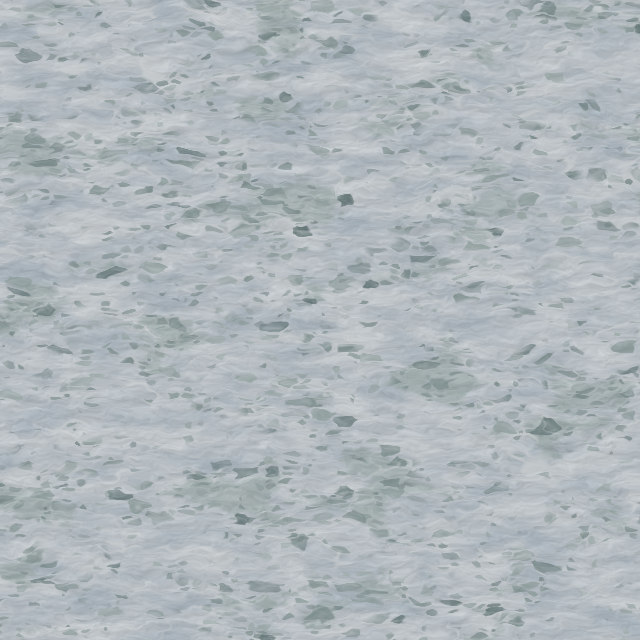
Reproduce this texture procedurally as a three.js fragment shader.

```glsl
varying vec2 vUv;

vec2 hash2(vec2 p) {
  vec3 q = fract(p.xyx * vec3(0.1031, 0.1030, 0.0973));
  q += dot(q, q.yzx + 33.33);
  return fract((q.xx + q.yz) * q.zy);
}

float cornerSlope(vec2 cell, vec2 offset) {
  return dot(hash2(cell) * 2.0 - 1.0, offset);
}

float gradientNoise(vec2 p) {
  vec2 i = floor(p);
  vec2 f = p - i;
  vec2 u = f * f * f * (f * (f * 6.0 - 15.0) + 10.0);
  vec2 e = vec2(1.0, 0.0);
  float low = mix(cornerSlope(i, f), cornerSlope(i + e, f - e), u.x);
  float high = mix(cornerSlope(i + e.yx, f - e.yx), cornerSlope(i + 1.0, f - 1.0), u.x);
  return 1.25 * mix(low, high, u.y);
}

float fbm(vec2 p) {
  float sum = 0.0;
  float amplitude = 0.5;
  for (int i = 0; i < 4; i++) {
    sum += amplitude * gradientNoise(p);
    p = p * 2.03 + vec2(17.3, 9.1);
    amplitude *= 0.5;
  }
  return sum;
}

// Bends coordinates so that straight features become torn and wavy
vec2 warp(vec2 p, vec2 frequency, vec2 amount) {
  vec2 q = p * frequency;
  return p + amount * vec2(gradientNoise(q + 31.7), gradientNoise(q + 78.2));
}

// Openings in the foam: x is the opacity, y the depth of the water
vec2 foamHoles(vec2 p, float cover, float softness) {
  vec2 cell = floor(p);
  vec2 nearestId = cell;
  float nearest = 9.0;
  float second = 9.0;
  for (int y = -1; y <= 1; y++) {
    for (int x = -1; x <= 1; x++) {
      vec2 id = cell + vec2(float(x), float(y));
      float d = length(id + 0.1 + 0.8 * hash2(id) - p);
      if (d < nearest) {
        second = nearest;
        nearest = d;
        nearestId = id;
      } else {
        second = min(second, d);
      }
    }
  }
  vec2 chance = hash2(nearestId + 53.0);
  vec2 look = hash2(nearestId + 117.0);
  float open = smoothstep(-0.06, 0.06, cover - chance.x);
  float rim = mix(0.08, 0.42, chance.y);
  float shape = smoothstep(0.0, softness, second - nearest - rim);
  return vec2(shape * open * mix(0.5, 1.0, look.x), look.y);
}

vec3 waterColor(float depth) {
  vec3 paleGreen = vec3(0.600, 0.655, 0.645);
  vec3 deepGreen = vec3(0.400, 0.470, 0.475);
  return mix(paleGreen, deepGreen, depth);
}

// Thin crests where the noise crosses zero
float crests(vec2 p, float width) {
  float line = 1.0 - smoothstep(0.0, width, abs(gradientNoise(p)));
  return line * smoothstep(0.05, 0.35, gradientNoise(p * 0.6 + 41.0));
}

void main() {
  vec2 p = vUv + 3.0;
  vec2 flow = warp(p, vec2(8.0, 15.0), vec2(0.018, 0.010));
  vec2 torn = warp(flow, vec2(34.0, 62.0), vec2(0.014, 0.006));
  torn = warp(torn, vec2(90.0, 150.0), vec2(0.004, 0.002));

  // Foam sheet with bluish hollows
  vec3 blueShade = vec3(0.640, 0.683, 0.718);
  vec3 whiteFoam = vec3(0.757, 0.776, 0.789);
  float veil = fbm(torn * vec2(10.0, 27.0));
  vec3 color = mix(blueShade, whiteFoam, clamp(0.62 + 1.8 * veil, 0.0, 1.0));

  // Openings gather in drifting clusters
  float cluster = gradientNoise(flow * vec2(6.0, 11.0) + 5.0);
  float thinning = gradientNoise(flow * vec2(15.0, 32.0) + 23.0);
  float cover = 0.20 + 0.45 * cluster + 0.30 * thinning;
  vec2 large = foamHoles(torn * vec2(25.0, 56.0), cover, 0.16);
  vec2 small = foamHoles(torn * vec2(50.0, 108.0) + 19.0, cover + 0.04, 0.26);
  float streak = fbm(torn * vec2(38.0, 120.0) + 7.0);
  float sheer = smoothstep(0.18, 0.42, cluster + 0.5 * thinning + 0.5 * streak);
  color = mix(color, waterColor(0.1), 0.55 * sheer);
  color = mix(color, waterColor(small.y * 0.8), 0.8 * small.x);
  color = mix(color, waterColor(large.y), large.x * clamp(0.85 + streak, 0.0, 1.0));

  // Slanted light on the fine relief
  vec2 reliefScale = vec2(20.0, 48.0);
  vec2 lightStep = vec2(-0.0015, 0.0026);
  float relief = fbm(torn * reliefScale) - fbm((torn + lightStep) * reliefScale);
  float water = max(large.x, 0.7 * small.x);
  color += relief * 0.26 * (1.0 - 0.55 * water);

  // Bright broken crests
  float glint = crests(torn * vec2(17.0, 44.0) + 61.0, 0.10);
  color = mix(color, vec3(0.815, 0.825, 0.825), 0.5 * glint * (1.0 - 0.6 * water));

  gl_FragColor = vec4(clamp(color, 0.0, 1.0), 1.0);
}
```
